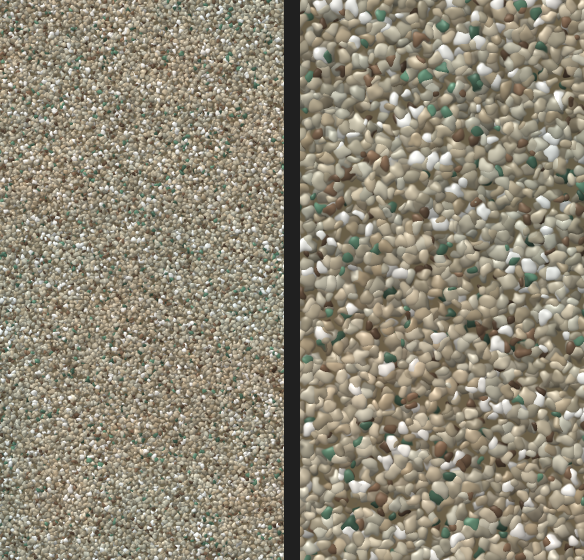
Left, the full canvas; right, a detail of the centre.
Give the GLSL for this texture, as a WebGL 1 fragment shader.

```glsl
precision highp float;
// Coarse sand: small uneven cream, white, brown and green grains lit from above.

uniform vec2 u_resolution;

#define GRAIN_ROWS 142.0
#define JITTER 0.95
#define UNEVENNESS 0.55
#define BROWN_SHARE 0.09
#define GREEN_SHARE 0.04
#define WHITE_SHARE 0.10
#define AMBIENT 0.66
#define DIFFUSE 0.45
#define GLINT 0.24
#define LOWER_SHADE 0.74
#define PATCH_CONTRAST 0.08

const vec3 GAP = vec3(0.42, 0.38, 0.29);
const vec3 TAN = vec3(0.59, 0.55, 0.46);
const vec3 CREAM = vec3(0.77, 0.745, 0.665);
const vec3 WHITE = vec3(0.87, 0.87, 0.85);
const vec3 BROWN = vec3(0.41, 0.33, 0.26);
const vec3 GREEN = vec3(0.32, 0.45, 0.37);

float hash(vec2 p) {
  return fract(sin(dot(p, vec2(127.1, 311.7))) * 43758.5453);
}

vec2 hash2(vec2 p) {
  return vec2(hash(p), hash(p + 57.3));
}

float noise(vec2 p) {
  vec2 i = floor(p), f = fract(p);
  f = f * f * (3.0 - 2.0 * f);
  float low = mix(hash(i), hash(i + vec2(1.0, 0.0)), f.x);
  float high = mix(hash(i + vec2(0.0, 1.0)), hash(i + vec2(1.0, 1.0)), f.x);
  return mix(low, high, f.y);
}

// Mineral colour of the grain in one cell; green grains gather in clusters.
vec3 grainColor(vec2 cell) {
  float kind = hash(cell + 11.7);
  float greenShare = 2.0 * GREEN_SHARE * smoothstep(0.25, 0.75, noise(cell * 0.22));
  float tint = hash(cell + 23.9);
  vec3 color = mix(TAN, CREAM, tint);
  color += vec3(0.05, 0.0, -0.04) * (hash(cell + 31.1) - 0.5);
  if (kind < BROWN_SHARE) color = BROWN * (0.75 + 0.5 * tint);
  else if (kind < BROWN_SHARE + greenShare) color = GREEN * (0.75 + 0.5 * tint);
  else if (kind > 1.0 - WHITE_SHARE) color = WHITE;
  return color;
}

// Topmost grain at p as a lit, stretched dome; alpha is its coverage.
vec4 grainLayer(vec2 p) {
  vec2 base = floor(p);
  vec2 topCell = base, topOffset = vec2(0.0);
  float topHeight = -10.0, dome = -1.0;
  for (int y = -1; y <= 1; y++) {
    for (int x = -1; x <= 1; x++) {
      vec2 cell = base + vec2(float(x), float(y));
      vec2 offset = p - cell - 0.5 - JITTER * (hash2(cell) - 0.5);
      float angle = 6.2832 * hash(cell + 71.3);
      vec2 axis = vec2(cos(angle), sin(angle));
      float radius = mix(0.45, 0.85, hash(cell + 5.1));
      // Dark minerals are smaller.
      radius *= mix(0.8, 1.0, step(BROWN_SHARE + GREEN_SHARE, hash(cell + 11.7)));
      offset = (offset + 0.3 * axis * dot(offset, axis)) / radius;
      float bulge = 1.0 - dot(offset, offset);
      float height = bulge + 0.5 * hash(cell + 91.7) * step(0.0, bulge);
      if (height > topHeight) {
        topHeight = height;
        dome = bulge;
        topCell = cell;
        topOffset = offset;
      }
    }
  }

  vec3 normal = normalize(vec3(topOffset, sqrt(max(dome, 0.02))));
  vec3 light = normalize(vec3(-0.30, 0.58, 0.80));
  float lit = max(dot(normal, light), 0.0);
  float gloss = GLINT * hash(topCell + 43.3) * pow(lit, 16.0);
  vec3 color = grainColor(topCell) * (AMBIENT + DIFFUSE * lit) + gloss;
  return vec4(color, smoothstep(-0.1, 0.4, dome));
}

// Grains resting on a shaded lower layer, both with bumpy outlines.
vec3 sand(vec2 p) {
  p += UNEVENNESS * (vec2(noise(p * 1.6), noise(p * 1.6 + 37.0)) - 0.5);
  vec4 lower = grainLayer(p * 1.1 + 211.4);
  vec4 upper = grainLayer(p);
  vec3 bed = mix(GAP, lower.rgb * LOWER_SHADE, lower.a);
  return mix(bed, upper.rgb, upper.a);
}

void main() {
  // Four samples per pixel smooth the grain edges.
  vec3 color = vec3(0.0);
  for (int j = 0; j < 2; j++) {
    for (int i = 0; i < 2; i++) {
      vec2 shift = (vec2(float(i), float(j)) - 0.5) * 0.6;
      color += sand((gl_FragCoord.xy + shift) / u_resolution.y * GRAIN_ROWS);
    }
  }
  color *= 0.25;

  // Broad patches of light, and a drift between rosy and greenish sand.
  vec2 uv = gl_FragCoord.xy / u_resolution.y;
  float patches = 0.5 * noise(uv * 14.0) + 0.5 * noise(uv * 38.0 + 9.0);
  float warmth = noise(uv * 9.0 + 4.0) - 0.5;
  color *= 1.0 + PATCH_CONTRAST * (patches - 0.5) * 2.0;
  color *= 1.0 + warmth * vec3(0.05, -0.02, -0.05);
  gl_FragColor = vec4(clamp(color, 0.0, 1.0), 1.0);
}
```
